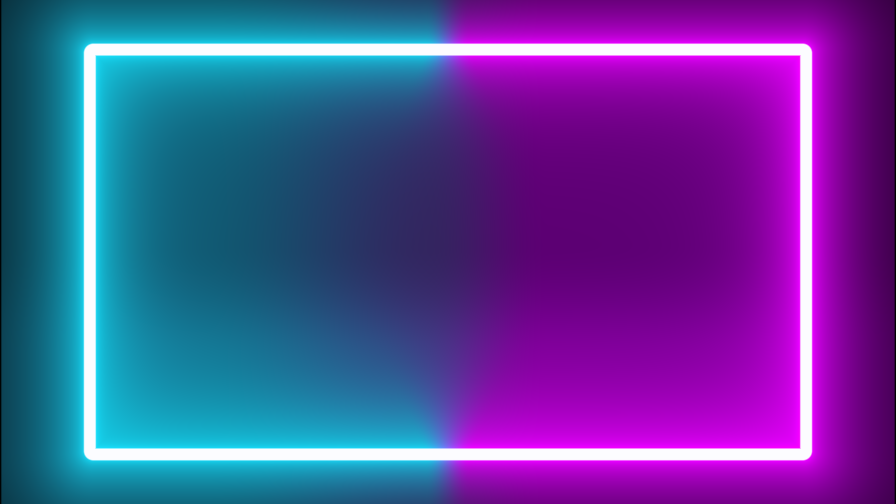
Reproduce this background procedurally as a Shadertoy shader.

```glsl
// Glowing white neon frame, lit cyan on the left and magenta on the right.

// Lengths are fractions of the canvas height.
#define FRAME_HALF vec2(0.7106, 0.4016)
#define CORNER_RADIUS 0.007
#define TUBE_HALF_WIDTH 0.0118
#define GLOW_REACH 0.08
#define LOWER_GLOW_REACH 0.125
#define OUTER_GLOW_REACH 0.07
#define OUTER_FADE 0.30
#define SIDE_BORDER 0.0025

const vec3 CYAN = vec3(0.08, 0.80, 0.90);
const vec3 MAGENTA = vec3(0.90, 0.00, 0.99);
const vec3 TEAL = vec3(0.065, 0.325, 0.425);
const vec3 INDIGO = vec3(0.20, 0.14, 0.37);
const vec3 PURPLE = vec3(0.355, 0.00, 0.445);
const vec3 TUBE_WHITE = vec3(0.99, 0.99, 1.0);

float roundedBox(vec2 p, vec2 halfSize, float radius) {
    vec2 q = abs(p) - halfSize + radius;
    return length(max(q, 0.0)) + min(max(q.x, q.y), 0.0) - radius;
}

// Wall light: horizontal blend of three tones, lifted towards the floor.
vec3 ambientLight(float x, float lower) {
    vec3 tone = mix(TEAL, INDIGO, smoothstep(-0.48, 0.0, x));
    tone = mix(tone, PURPLE, smoothstep(-0.04, 0.20, x));
    return tone * (1.0 + 0.18 * lower);
}

// Inside, light from both pairs of bars adds up without creases.
float glowStrength(vec2 p, float dist, float lower) {
    if (dist > 0.0) return exp(-dist / OUTER_GLOW_REACH);
    vec2 depth = FRAME_HALF - abs(p);
    float reachY = mix(GLOW_REACH, LOWER_GLOW_REACH, lower);
    vec2 glow = exp(-depth / vec2(GLOW_REACH, reachY));
    return 1.0 - (1.0 - glow.x) * (1.0 - glow.y);
}

void mainImage(out vec4 fragColor, in vec2 fragCoord) {
    vec2 p = (fragCoord - 0.5 * iResolution.xy) / iResolution.y;
    float pixel = 1.0 / iResolution.y;
    float dist = roundedBox(p, FRAME_HALF, CORNER_RADIUS);
    float lower = smoothstep(0.02, -0.20, p.y);

    // Ambient wall, fading away outside the frame
    vec3 color = ambientLight(p.x, lower) * exp(-max(dist, 0.0) / OUTER_FADE);

    // Coloured glow; the hue change softens away from the tube
    float blend = 0.045 + 0.5 * max(-dist, 0.0);
    vec3 glowColor = mix(CYAN, MAGENTA, smoothstep(-blend, blend, p.x));
    color = mix(color, glowColor, glowStrength(p, dist, lower));

    // White tube with a narrow halo
    float tubeDist = abs(dist) - TUBE_HALF_WIDTH;
    color += 0.12 * exp(-max(tubeDist, 0.0) / 0.008) * glowColor;
    float edge = max(pixel, 0.002);
    color = mix(TUBE_WHITE, color, smoothstep(-edge, edge, tubeDist));

    // Thin dark borders at the left and right
    float toSide = 0.5 * iResolution.x / iResolution.y - abs(p.x);
    color *= smoothstep(SIDE_BORDER - pixel, SIDE_BORDER + pixel, toSide);

    fragColor = vec4(clamp(color, 0.0, 1.0), 1.0);
}
```
